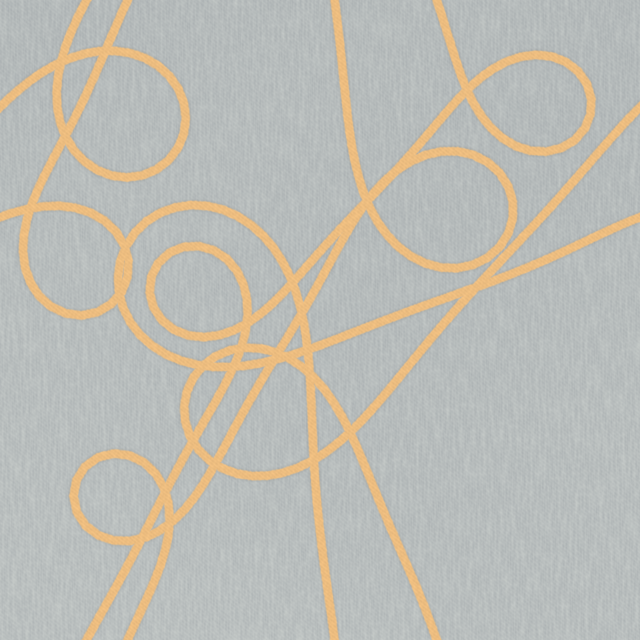
A Shadertoy shader for this pattern:

```glsl
// Looping orange cords on grey-blue woven cloth. Each cord is traced by a swinging
// heading that curls into loops of alternating sense, then turned and scaled so
// that it closes on a repeating tile. Cellular noise and a fine twill make the cloth.

#define CORD_WIDTH 0.0136   // full width of a cord
#define CORD_COUNT 2
#define SWING 3.25          // heading swing in radians: larger gives tighter links
#define SWING_VARIATION 0.24
#define LOOP_VARIATION 0.42 // unevenness of the loop sizes
#define SWAY 0.26           // slow wandering of the cords
#define STEPS 200
#define CLOSING_STEPS 80
#define TWILL_LINES 170.0
#define EDGE_SOFTNESS 0.0018

const float TAU = 6.2831853;
const vec2 CORD_DRIFT = vec2(1.0, 2.0); // whole tiles crossed by one closed cord
const vec3 CLOTH_DARK = vec3(0.680, 0.702, 0.707);
const vec3 CLOTH_LIGHT = vec3(0.750, 0.770, 0.765);
const vec3 CORD_COLOR = vec3(0.930, 0.742, 0.500);

vec2 hash22(vec2 p) {
    vec3 q = fract(vec3(p.xyx) * vec3(0.1031, 0.1030, 0.0973));
    q += dot(q, q.yzx + 33.33);
    return fract((q.xx + q.yz) * q.zy);
}

// Distance to the nearest jittered cell point
float cellular(vec2 p) {
    vec2 cell = floor(p), local = fract(p);
    float nearest = 8.0;
    for (int y = -1; y <= 1; y++)
    for (int x = -1; x <= 1; x++) {
        vec2 neighbour = vec2(x, y);
        vec2 offset = neighbour + hash22(cell + neighbour) - local;
        nearest = min(nearest, dot(offset, offset));
    }
    return sqrt(nearest);
}

vec2 complexMul(vec2 a, vec2 b) {
    return vec2(a.x * b.x - a.y * b.y, a.x * b.y + a.y * b.x);
}

vec2 complexDiv(vec2 a, vec2 b) {
    return complexMul(a, vec2(b.x, -b.y)) / dot(b, b);
}

// Unit heading at t in 0..1: a flattened sine leaves long links between the loops
vec2 cordHeading(float t, float seed) {
    float u = TAU * t;
    float slow = sin(u + seed);
    float s = sin(2.0 * u + LOOP_VARIATION * slow);
    float swing = SWING + SWING_VARIATION * sin(u + 2.0 * seed + 1.0);
    float angle = swing * s * (1.45 - 0.6 * s * s) + SWAY * slow;
    return vec2(cos(angle), sin(angle));
}

// Distance from p to one closed cord on the repeating tile
float cordDistance(vec2 p, vec2 start, float seed) {
    vec2 meanHeading = vec2(0.0);
    for (int i = 0; i < CLOSING_STEPS; i++)
        meanHeading += cordHeading((float(i) + 0.5) / float(CLOSING_STEPS), seed);
    vec2 fit = complexDiv(CORD_DRIFT, meanHeading / float(CLOSING_STEPS));

    vec2 halfScale = 0.5 * fit / float(STEPS);
    float halfLengthSq = dot(halfScale, halfScale);
    vec2 pen = start;
    float nearest = 8.0;
    for (int i = 0; i < STEPS; i++) {
        float t = (float(i) + 0.5) / float(STEPS);
        vec2 halfStep = complexMul(halfScale, cordHeading(t, seed));
        vec2 q = p - pen - halfStep;
        q -= floor(q + 0.5);
        q -= halfStep * clamp(dot(q, halfStep) / halfLengthSq, -1.0, 1.0);
        nearest = min(nearest, dot(q, q));
        pen += 2.0 * halfStep;
    }
    return sqrt(nearest);
}

void mainImage(out vec4 fragColor, in vec2 fragCoord) {
    vec2 uv = fragCoord / iResolution.y;
    float softness = max(EDGE_SOFTNESS, 0.9 / iResolution.y);

    // Cloth: upright thread streaks, small grain and diagonal twill
    float streak = cellular(uv * vec2(230.0, 22.0)) - 0.45;
    float grain = cellular(uv * vec2(190.0, 150.0) + 40.0) - 0.45;
    float twill = sin(TAU * TWILL_LINES * (0.8 * uv.x + uv.y));
    float tone = 0.57 + 0.75 * streak + 0.55 * grain + 0.1 * twill;
    tone += 0.25 * (0.5 - uv.y) + 0.06 * sin(5.0 * uv.x + 2.0 * sin(4.0 * uv.y));
    vec3 color = mix(CLOTH_DARK, CLOTH_LIGHT, clamp(tone, -0.1, 1.2));

    // Cords
    float d = 8.0;
    for (int k = 0; k < CORD_COUNT; k++) {
        float id = float(k);
        vec2 start = vec2(0.12 + 0.5 * id / float(CORD_COUNT), 0.2 + 0.06 * id);
        d = min(d, cordDistance(uv, start, 0.4 + 1.7 * id));
    }
    d -= 0.5 * CORD_WIDTH + 0.0008 * grain;

    // Faint shade beside the cord, then the cord with its thread grain
    color *= 1.0 - 0.05 * smoothstep(0.005, 0.0, d);
    vec3 thread = CORD_COLOR * (1.0 + 0.05 * grain + 0.012 * twill);
    color = mix(color, thread, smoothstep(softness, -softness, d));
    fragColor = vec4(color, 1.0);
}
```
